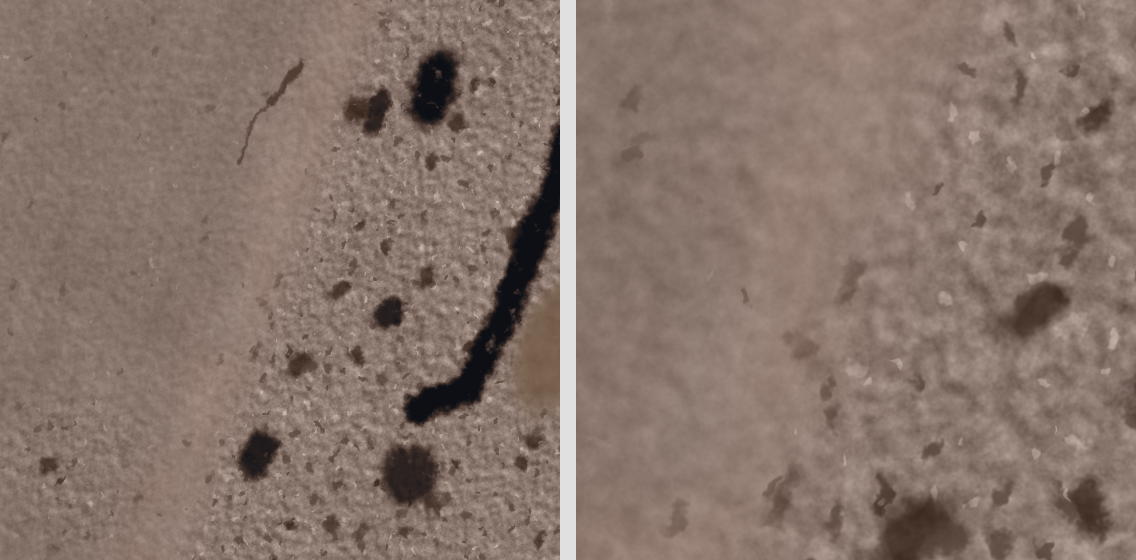
Left, the full canvas; right, a detail of the centre.
This texture is drawn by a Shadertoy shader. Its source:

```glsl
// Weathered earth bank: a smooth slope, a pale diagonal ridge and rough, pitted rubble.
// Gradient noise gives the relief, scattered ellipses give pits and grains,
// and warped distance functions cut the deep shadowed crevices.

vec2 hash2(vec2 p) {
    p = vec2(dot(p, vec2(127.1, 311.7)), dot(p, vec2(269.5, 183.3)));
    return fract(sin(p) * 43758.55);
}

float gradientNoise(vec2 p) {
    vec2 i = floor(p), f = fract(p);
    vec2 u = f * f * f * (f * (f * 6.0 - 15.0) + 10.0);
    vec2 e = vec2(0.0, 1.0);
    float a = dot(hash2(i) * 2.0 - 1.0, f);
    float b = dot(hash2(i + e.yx) * 2.0 - 1.0, f - e.yx);
    float c = dot(hash2(i + e) * 2.0 - 1.0, f - e);
    float d = dot(hash2(i + 1.0) * 2.0 - 1.0, f - 1.0);
    return mix(mix(a, b, u.x), mix(c, d, u.x), u.y);
}

float fbm(vec2 p) {
    float sum = 0.0, amp = 1.0;
    for (int k = 0; k < 4; k++) {
        sum += amp * gradientNoise(p);
        p = mat2(0.8, 0.6, -0.6, 0.8) * p * 2.03 + 7.3;
        amp *= 0.6;
    }
    return sum;
}

// Rotates into the frame of the ridge: y runs along it, x across
vec2 alongSlope(vec2 p) {
    return mat2(0.94, 0.34, -0.34, 0.94) * p;
}

// Coverage of randomly placed ellipses, one candidate per cell
float specks(vec2 p, float density) {
    vec2 cell = floor(p);
    float cover = 0.0;
    for (int y = -1; y <= 1; y++)
    for (int x = -1; x <= 1; x++) {
        vec2 c = cell + vec2(x, y);
        vec2 shape = hash2(c + 41.7);
        vec2 d = alongSlope(p - c - hash2(c)) * vec2(1.0 + 0.6 * shape.y, 1.0);
        float radius = 0.16 + 0.27 * shape.x * shape.x;
        float present = smoothstep(-0.04, 0.04, density - hash2(c + 93.1).x);
        cover = max(cover, present * (1.0 - smoothstep(0.45, 1.15, length(d) / radius)));
    }
    return cover;
}

float segment(vec2 p, vec2 a, vec2 b) {
    vec2 ab = b - a;
    return length(p - a - ab * clamp(dot(p - a, ab) / dot(ab, ab), 0.0, 1.0));
}

float hollow(vec2 p, vec2 centre, vec2 size) {
    return 1.0 - smoothstep(0.6, 1.2, length(alongSlope(p - centre) / size));
}

void mainImage(out vec4 fragColor, in vec2 fragCoord) {
    vec2 uv = fragCoord / iResolution.xy;
    vec2 coarse = vec2(gradientNoise(uv * 11.0), gradientNoise(uv * 11.0 + 31.0));
    vec2 fine = vec2(fbm(uv * 38.0 + 5.0), fbm(uv * 38.0 + 57.0));
    vec2 p = uv + coarse * 0.022 + fine * 0.012;

    // Zones, measured across the ridge
    float side = p.x - 0.27 - 0.36 * p.y;
    float rough = smoothstep(0.01, 0.12, side);
    float patchy = 0.55 * hollow(p, vec2(0.13, 0.16), vec2(0.15, 0.14));
    rough = max(rough, patchy);
    float ridge = exp(-pow(side / 0.06, 2.0));

    // Broad tone, long streaks and lit relief
    vec2 s = alongSlope(uv);
    float tone = 0.525 + 0.045 * ridge + 0.02 * rough;
    tone += 0.035 * fbm(uv * 5.0) + 0.04 * gradientNoise(s * vec2(38.0, 9.0));
    float relief = fbm(uv * 44.0) - fbm(uv * 44.0 + vec2(0.25, 0.32));
    tone += relief * mix(0.05, 0.15, rough);
    tone += fbm(uv * 75.0 + 19.0) * mix(0.045, 0.1, rough);

    // Pits and pale grains
    float pits = specks(p * 14.0, 0.32 * rough - 0.03);
    float dents = specks(p * 35.0 + 13.0, 0.09 + 0.24 * rough);
    float grains = specks(p * 52.0 + 71.0, 0.06 + 0.14 * rough);
    tone = mix(tone, 0.24 + 0.12 * fine.x, pits * 0.85);
    tone = mix(tone, 0.33, dents * mix(0.45, 0.75, rough));
    tone += grains * mix(0.08, 0.14, rough);

    // Thin crack on the upper edge of the ridge
    float crack = min(segment(p, vec2(0.54, 0.89), vec2(0.48, 0.82)),
                      segment(p, vec2(0.48, 0.82), vec2(0.42, 0.71)) + 0.004);
    tone = mix(tone, 0.27, 0.8 * (1.0 - smoothstep(0.002, 0.011, crack)));

    // Bare brown soil behind the crevice
    float soil = hollow(uv, vec2(0.99, 0.38), vec2(0.07, 0.13));
    tone = mix(tone, 0.46 + 0.04 * fine.y, soil);

    // Deep crevice and hollows in shadow
    float crevice = min(segment(p, vec2(1.02, 0.76), vec2(0.92, 0.48)),
                    min(segment(p, vec2(0.92, 0.48), vec2(0.84, 0.31)),
                        segment(p, vec2(0.84, 0.31), vec2(0.75, 0.27))));
    float shadow = 1.0 - smoothstep(0.017, 0.037, crevice);
    shadow = max(shadow, hollow(p, vec2(0.775, 0.84), vec2(0.043, 0.08)));
    shadow = max(shadow, 0.75 * hollow(p, vec2(0.67, 0.80), vec2(0.021, 0.045)));
    shadow = max(shadow, 0.85 * hollow(p, vec2(0.46, 0.19), vec2(0.033, 0.046)));
    shadow = max(shadow, 0.75 * hollow(p, vec2(0.73, 0.15), vec2(0.06, 0.055)));
    shadow = max(shadow, 0.8 * hollow(p, vec2(0.695, 0.44), vec2(0.032, 0.034)));
    float glints = smoothstep(0.25, 0.7, fbm(uv * 30.0 + 88.0));
    tone = mix(tone, 0.07 + 0.28 * glints, shadow);

    // Warm earth, fading to a cool black in the shadows
    tone = clamp(tone, 0.04, 0.82);
    vec3 color = tone - vec3(0.0, 0.076, 0.114) * smoothstep(0.0, 0.3, tone);
    color += vec3(0.02, -0.004, -0.008) * ridge * (0.5 + coarse.x);
    color += vec3(0.01, -0.005, -0.04) * soil * (1.0 - shadow);
    color += vec3(-0.02, 0.0, 0.025) * shadow;
    fragColor = vec4(clamp(color, 0.0, 1.0), 1.0);
}
```
